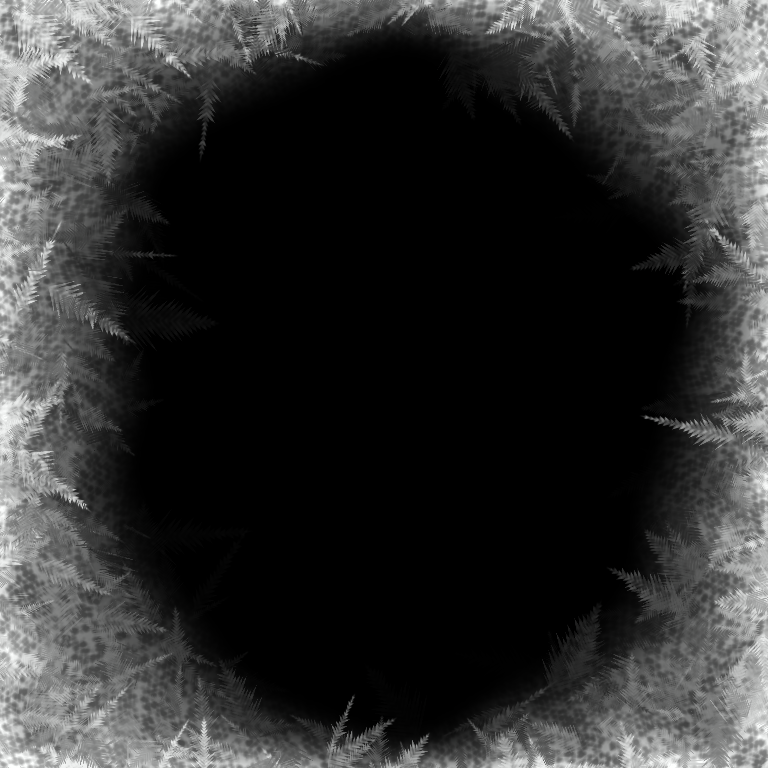
Reproduce this background procedurally as a WebGL 2 fragment shader.

```glsl
#version 300 es
precision highp float;

uniform vec2 u_resolution;
out vec4 fragColor;

const float TAU = 6.2831853;
const vec2 HOLE_CENTER = vec2(0.521, 0.492);
const vec3 ICE_TINT = vec3(0.992, 1.0, 0.996);
const int LAYERS = 10;

// Hole radius at even steps of angle, counter-clockwise from the right
const float HOLE_RADIUS[16] = float[16](
    0.335, 0.390, 0.365, 0.385, 0.445, 0.405, 0.415, 0.360,
    0.320, 0.360, 0.378, 0.420, 0.450, 0.395, 0.385, 0.330);

vec2 hash2(vec2 p) {
    vec3 h = fract(p.xyx * vec3(0.1031, 0.1030, 0.0973));
    h += dot(h, h.yzx + 33.33);
    return fract((h.xx + h.yz) * h.zy);
}

mat2 rotation(float angle) {
    float c = cos(angle), s = sin(angle);
    return mat2(c, -s, s, c);
}

// Distance to the nearest scattered point
float cellular(vec2 p) {
    vec2 cell = floor(p);
    float nearest = 2.0;
    for (int y = -1; y <= 1; y++)
    for (int x = -1; x <= 1; x++) {
        vec2 id = cell + vec2(x, y);
        nearest = min(nearest, length(id + hash2(id + 71.0) - p));
    }
    return nearest;
}

// Fine crossed scratches made of stretched cells
float scratches(vec2 p) {
    float sum = 0.0;
    for (int i = 0; i < 3; i++) {
        float k = float(i);
        vec2 q = rotation(0.5 + k * 1.15) * p + k * 3.7;
        q += 0.008 * sin(q.yx * 31.0 + k);
        sum += cellular(q * vec2(38.0, 125.0));
    }
    return smoothstep(0.22, 0.68, sum / 3.0);
}

// Signed distance outward from the irregular hole
float holeDistance(vec2 p) {
    vec2 d = p - HOLE_CENTER;
    float turn = fract(atan(d.y, d.x + 1e-6) / TAU + 1.0) * 16.0;
    int i = int(turn) & 15;
    float radius = mix(HOLE_RADIUS[i], HOLE_RADIUS[(i + 1) & 15],
                       smoothstep(0.0, 1.0, fract(turn)));
    return length(d) - radius;
}

// Frost density: soft body, heavier corners and a bright outer rim
float frostDensity(vec2 p) {
    float depth = holeDistance(p);
    vec2 side = min(p, 1.0 - p);
    float edge = max(min(side.x, side.y), 0.0);
    float body = 0.41 * smoothstep(-0.005, 0.14, depth);
    float corner = 0.17 * smoothstep(0.10, 0.28, depth);
    float rim = 0.46 * exp(-edge / 0.032) * smoothstep(-0.02, 0.05, depth);
    return min(body + corner + rim, 0.90);
}

// Feathered crystal growing along +x, with swept barbs and a thin spine
float feather(vec2 q, float len, float width, float seed, float blur) {
    float t = q.x / len;
    float s = abs(q.y);
    if (t < 0.0 || t > 1.0 || s > width + blur) return 0.0;
    float row = (t - 0.9 * s / len) * 19.0;
    float tooth = 1.0 - abs(2.0 * fract(row) - 1.0);
    float barb = hash2(vec2(floor(row) + 50.0, seed * 97.0)).x;
    float taper = smoothstep(0.0, 0.3, t) * (1.0 - t);
    float reach = width * taper * (0.4 + 0.9 * barb) * (0.4 + 0.6 * tooth);
    float blades = smoothstep(blur, -blur, s - reach) * (0.6 + 0.4 * tooth);
    float spine = smoothstep(blur, 0.0, s - 0.0012 * (1.0 - t));
    return max(blades, 0.65 * spine)
        * smoothstep(0.0, 0.12, t) * smoothstep(1.0, 0.92, t);
}

// Lay one grid of randomly turned crystals over the current tone
float addCrystals(float tone, vec2 p, float size, float layer, float grain, float blur) {
    vec2 cell = floor(p / size);
    for (int y = -1; y <= 1; y++)
    for (int x = -1; x <= 1; x++) {
        vec2 id = cell + vec2(x, y);
        vec2 key = id + layer * 17.3 + 40.0;
        vec2 root = (id + hash2(key)) * size;
        float density = frostDensity(root);
        if (density < 0.015) continue;
        vec2 shape = hash2(key + 131.7);
        vec2 look = hash2(key + 263.1);
        float len = size * mix(0.6, 1.0, shape.y);
        float width = len * mix(0.10, 0.48, look.x);
        vec2 q = rotation(shape.x * TAU) * (p - root);
        float cover = feather(q, len, width, look.y, blur);
        float light = density * mix(1.3, 0.78, look.x) * mix(0.8, 1.25, look.y);
        cover *= smoothstep(0.0, 0.12, density) * mix(0.45, 0.9, grain);
        tone = mix(tone, min(light, 0.95), cover);
    }
    return tone;
}

void main() {
    vec2 uv = gl_FragCoord.xy / u_resolution;
    float blur = max(0.0018, 1.0 / min(u_resolution.x, u_resolution.y));
    float tone = 0.0;
    if (holeDistance(uv) > -0.18) {
        // Cloudy scratched base
        float grain = scratches(uv);
        float cloud = 0.5 + 0.25 * (sin(uv.x * 37.0 + 3.0 * sin(uv.y * 19.0))
                                  + sin(uv.y * 43.0 + 2.5 * sin(uv.x * 23.0)));
        tone = frostDensity(uv) * (0.45 + 0.45 * grain + 0.3 * cloud);
        // Crystals from large to small
        for (int i = 0; i < LAYERS; i++) {
            float k = float(i);
            float size = mix(0.17, 0.065, k / float(LAYERS - 1));
            tone = addCrystals(tone, uv, size, k, grain, blur);
        }
    }
    fragColor = vec4(clamp(tone, 0.0, 1.0) * ICE_TINT, 1.0);
}
```
